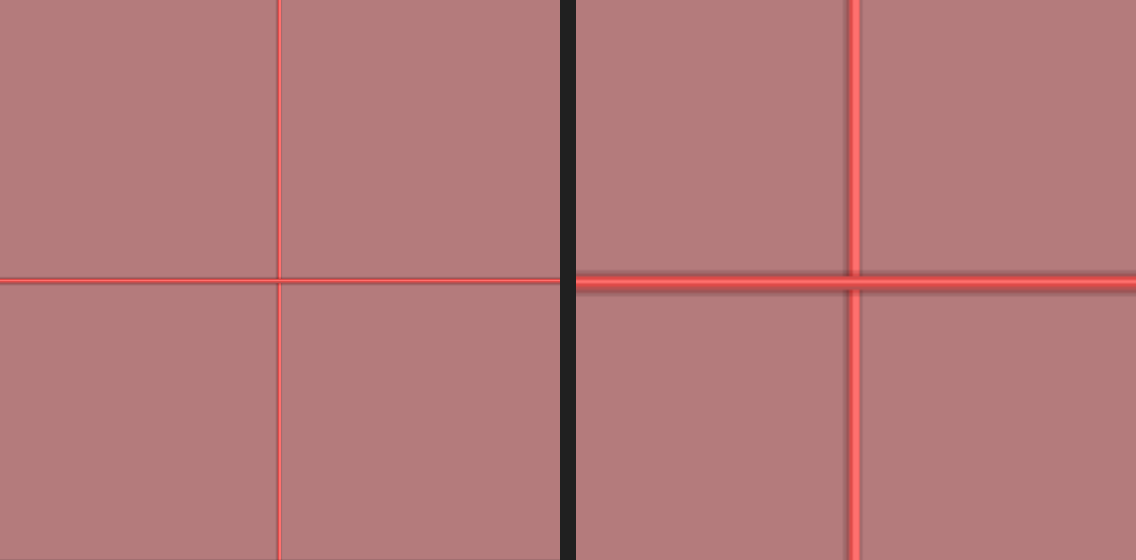
Left, the full canvas; right, a detail of the centre.
Write a WebGL 1 fragment shader that draws this pattern.

```glsl
precision highp float;

// Two by two flat dusty-rose panels, parted by thin glowing red rails.
// Each rail is a stack of soft-edged bands (shadow, body, highlight) across
// its distance to the seam; the horizontal rail lies over the vertical one.

uniform vec2 u_resolution;

const float PANELS = 2.0;      // panels across and down
const float UNITS = 512.0;     // rail units per canvas side
const float SOFTNESS = 0.5;    // half width of a band edge, in rail units

const vec3 PANEL = vec3(0.706, 0.482, 0.488);
const vec3 DEEP_RED = vec3(0.72, 0.32, 0.32);
const vec3 RAIL_RED = vec3(0.87, 0.29, 0.28);
const vec3 HIGHLIGHT = vec3(1.00, 0.44, 0.43);

// Multipliers for the shadow beside a rail
const vec3 FRINGE_TINT = vec3(0.89, 0.87, 0.87);
const vec3 SHADE_TINT = vec3(0.86, 0.69, 0.69);
const float BOTTOM_SHADE = 0.9;

// 1 between lo and hi, with smooth edges
float band(float d, float lo, float hi) {
    float s = max(SOFTNESS, 0.5 * UNITS / min(u_resolution.x, u_resolution.y));
    return smoothstep(lo - s, lo + s, d) * (1.0 - smoothstep(hi - s, hi + s, d));
}

vec3 tint(vec3 color, vec3 factor, float amount) {
    return color * mix(vec3(1.0), factor, amount);
}

// Shadow on the left, bright body, thin dark edge on the right
vec3 verticalRail(vec3 color, float d) {
    float shade = band(d, -3.0, -2.0);
    color = tint(color, FRINGE_TINT, band(d, -4.0, 2.0) * (1.0 - shade));
    color = tint(color, SHADE_TINT, shade);
    color = mix(color, RAIL_RED, band(d, -2.0, 1.0));
    return mix(color, HIGHLIGHT, band(d, -1.0, 1.0));
}

// Shadow on both sides, deeper red below a narrow highlight
vec3 horizontalRail(vec3 color, float d) {
    float shade = band(d, -4.0, 2.0);
    color = tint(color, FRINGE_TINT, band(d, -5.0, 3.0) * (1.0 - shade));
    color = tint(color, SHADE_TINT, shade);
    color = mix(color, DEEP_RED, band(d, -3.0, 1.0));
    color = mix(color, RAIL_RED, band(d, -2.0, 1.0));
    return mix(color, HIGHLIGHT, band(d, -1.0, 0.0));
}

void main() {
    vec2 p = gl_FragCoord.xy / u_resolution;

    // Signed distance to the nearest inner seam, in rail units
    float seams = PANELS - 1.0;
    vec2 d = (fract(p * PANELS - 0.5 * PANELS + 0.5) - 0.5) * UNITS / PANELS;
    vec2 seamIndex = floor(p * PANELS + 0.5);
    vec2 inner = step(vec2(0.5), seamIndex) * step(seamIndex, vec2(seams + 0.5));

    vec3 color = PANEL;
    color = mix(color, verticalRail(color, d.x), inner.x);
    color = mix(color, horizontalRail(color, d.y), inner.y);

    // Faint shade along the bottom edge
    color = tint(color, vec3(BOTTOM_SHADE), band(p.y * UNITS, -1.0, 1.0));

    gl_FragColor = vec4(color, 1.0);
}
```
